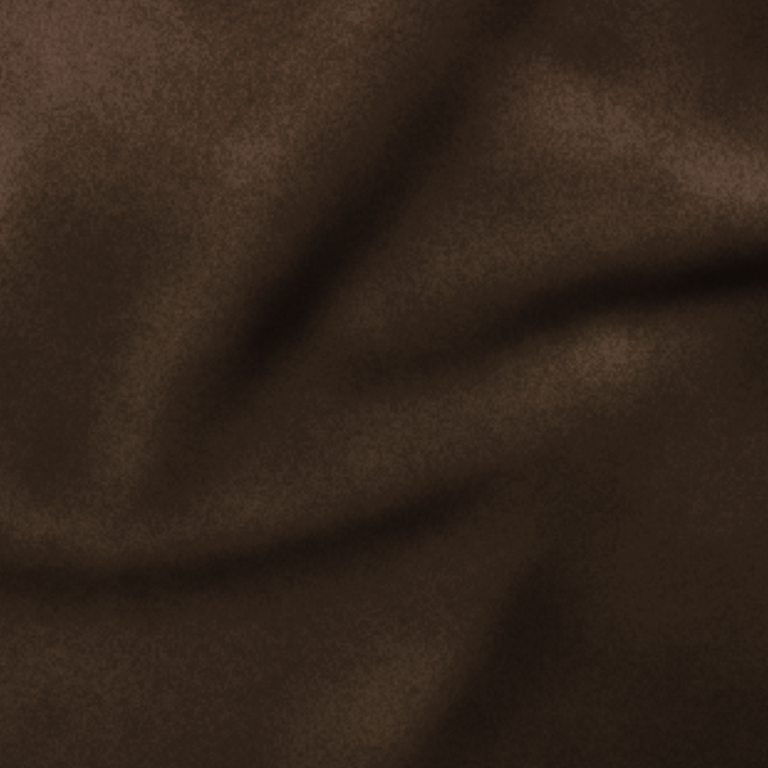
A WebGL 1 fragment shader for this texture:

```glsl
precision highp float;
// Softly draped brown suede: dark creases and lit ridges follow Bezier curves,
// broad glows shape the cloth between them, and layered noise adds the nap.
// A single tone value is summed first, then coloured by a brown ramp.
uniform vec2 u_resolution;

float hash(vec2 p) {
  vec3 q = fract(vec3(p.xyx) * 0.1031);
  q += dot(q, q.yzx + 33.33);
  return fract((q.x + q.y) * q.z);
}

float noise(vec2 p) {
  vec2 i = floor(p);
  vec2 f = fract(p);
  f = f * f * (3.0 - 2.0 * f);
  float low = mix(hash(i), hash(i + vec2(1.0, 0.0)), f.x);
  float high = mix(hash(i + vec2(0.0, 1.0)), hash(i + vec2(1.0)), f.x);
  return mix(low, high, f.y);
}

float fbm(vec2 p) {
  float sum = 0.0;
  float amp = 0.5;
  for (int i = 0; i < 5; i++) {
    sum += amp * (noise(p) - 0.5);
    p = mat2(0.8, 0.6, -0.6, 0.8) * p * 2.03 + 11.7;
    amp *= 0.58;
  }
  return sum;
}

vec2 bezier(vec2 a, vec2 b, vec2 c, vec2 d, float t) {
  float s = 1.0 - t;
  return s * s * s * a + 3.0 * s * s * t * b + 3.0 * s * t * t * c + t * t * t * d;
}

// Gaussian band along a curve. widths: left and right of travel;
// strength: start, middle and end.
float fold(vec2 p, vec2 a, vec2 b, vec2 c, vec2 d, vec2 widths, vec3 strength) {
  float nearest = 10.0;
  float side = 1.0;
  float along = 0.0;
  vec2 from = a;
  for (int i = 1; i <= 16; i++) {
    vec2 to = bezier(a, b, c, d, float(i) / 16.0);
    vec2 dir = to - from;
    vec2 rel = p - from;
    float h = clamp(dot(rel, dir) / dot(dir, dir), 0.0, 1.0);
    float dist = length(rel - dir * h);
    if (dist < nearest) {
      nearest = dist;
      side = dir.x * rel.y - dir.y * rel.x;
      along = (float(i) - 1.0 + h) / 16.0;
    }
    from = to;
  }
  float r = nearest / (side > 0.0 ? widths.x : widths.y);
  float power = along < 0.5
    ? mix(strength.x, strength.y, smoothstep(0.0, 0.5, along))
    : mix(strength.y, strength.z, smoothstep(0.5, 1.0, along));
  return power * exp(-r * r);
}

// Rotated elliptical glow.
float glow(vec2 p, vec2 center, vec2 radius, float angle) {
  vec2 q = p - center;
  float c = cos(angle);
  float s = sin(angle);
  q = vec2(c * q.x + s * q.y, c * q.y - s * q.x) / radius;
  return exp(-dot(q, q));
}

float creases(vec2 p) {
  float t = fold(p, vec2(0.69, 1.03), vec2(0.56, 0.80), vec2(0.46, 0.72), vec2(0.20, 0.36),
                 vec2(0.055, 0.065), vec3(0.09, 0.10, 0.04));
  t += fold(p, vec2(1.05, 0.65), vec2(0.82, 0.645), vec2(0.70, 0.57), vec2(0.46, 0.50),
            vec2(0.035, 0.045), vec3(0.15, 0.125, 0.02));
  t += fold(p, vec2(-0.04, 0.255), vec2(0.25, 0.23), vec2(0.42, 0.285), vec2(0.72, 0.39),
            vec2(0.027, 0.045), vec3(0.065, 0.085, 0.03));
  t += fold(p, vec2(0.76, 0.34), vec2(0.70, 0.25), vec2(0.66, 0.15), vec2(0.52, -0.04),
            vec2(0.08, 0.035), vec3(0.02, 0.07, 0.06));
  // Deeper hollows where the creases pinch
  t += 0.065 * glow(p, vec2(0.37, 0.59), vec2(0.13, 0.05), 0.9);
  t += 0.045 * glow(p, vec2(0.52, 0.515), vec2(0.08, 0.035), 0.15);
  t += 0.045 * glow(p, vec2(0.56, 0.335), vec2(0.10, 0.04), 0.45);
  return t + 0.025 * glow(p, vec2(0.80, 0.41), vec2(0.07, 0.06), 0.6);
}

float ridges(vec2 p) {
  float t = fold(p, vec2(0.50, 1.03), vec2(0.36, 0.80), vec2(0.22, 0.62), vec2(0.15, 0.37),
                 vec2(0.045, 0.055), vec3(0.06, 0.055, 0.055));
  t += fold(p, vec2(-0.04, 0.36), vec2(0.10, 0.27), vec2(0.28, 0.32), vec2(0.50, 0.40),
            vec2(0.035, 0.03), vec3(0.055, 0.045, 0.02));
  t += fold(p, vec2(0.46, 0.59), vec2(0.56, 0.68), vec2(0.75, 0.67), vec2(1.04, 0.77),
            vec2(0.06, 0.04), vec3(0.03, 0.045, 0.05));
  return t;
}

float glows(vec2 p) {
  float t = 0.11 * glow(p, vec2(0.06, 0.92), vec2(0.28, 0.18), -0.2);
  t += 0.09 * glow(p, vec2(-0.01, 0.74), vec2(0.04, 0.10), 0.0);
  t += 0.09 * glow(p, vec2(0.77, 0.86), vec2(0.14, 0.08), -0.3);
  t += 0.08 * glow(p, vec2(0.96, 0.77), vec2(0.09, 0.045), -0.3);
  t += 0.095 * glow(p, vec2(0.78, 0.525), vec2(0.11, 0.055), 0.4);
  t += 0.035 * glow(p, vec2(0.54, 0.44), vec2(0.20, 0.06), 0.3);
  t += 0.075 * glow(p, vec2(0.50, 0.09), vec2(0.15, 0.08), 0.8);
  t += 0.035 * glow(p, vec2(0.08, 0.12), vec2(0.20, 0.12), 0.0);
  t -= 0.03 * glow(p, vec2(0.14, 0.67), vec2(0.07, 0.12), -0.3);
  t -= 0.02 * glow(p, vec2(0.08, 0.42), vec2(0.05, 0.08), 0.3);
  t -= 0.065 * glow(p, vec2(0.77, 0.93), vec2(0.06, 0.035), -0.4);
  t -= 0.06 * glow(p, vec2(0.99, 0.99), vec2(0.13, 0.09), -0.4);
  t -= 0.055 * glow(p, vec2(1.0, 0.54), vec2(0.08, 0.06), -0.5);
  return t - 0.055 * glow(p, vec2(0.95, 0.03), vec2(0.32, 0.20), -0.2);
}

vec3 suede(float tone) {
  vec3 c = mix(vec3(0.065, 0.043, 0.035), vec3(0.19, 0.14, 0.10), smoothstep(0.02, 0.20, tone));
  c = mix(c, vec3(0.29, 0.22, 0.16), clamp((tone - 0.19) / 0.10, 0.0, 1.0));
  return mix(c, vec3(0.40, 0.31, 0.26), clamp((tone - 0.28) / 0.11, 0.0, 1.0));
}

void main() {
  vec2 p = gl_FragCoord.xy / u_resolution;
  vec2 warped = p + 0.028 * vec2(fbm(p * 8.0), fbm(p * 8.0 + 40.0));
  float tone = 0.173 + 0.035 * p.y + ridges(warped) + glows(warped) - creases(warped);
  // Brushed mottling and fine nap, strongest where the cloth is lit
  float lit = smoothstep(0.05, 0.30, tone);
  float nap = noise(p * vec2(200.0, 170.0)) + noise(p * 310.0 + 17.0) - 1.0;
  tone += (0.3 + lit) * (0.055 * fbm(p * 15.0) + 0.042 * nap);
  vec3 color = suede(tone);
  // Rosier cast toward the upper corners
  color += vec3(0.010, 0.0, 0.004) * lit * smoothstep(0.5, 1.0, p.y);
  gl_FragColor = vec4(color, 1.0);
}
```
